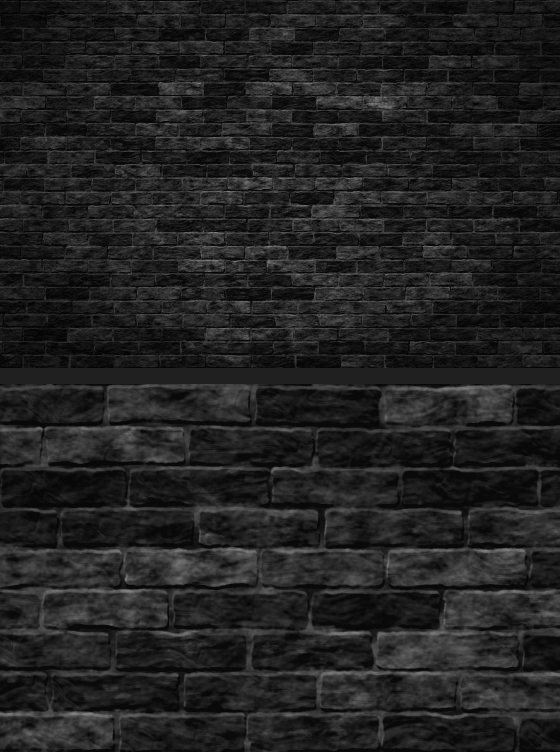
Top: the whole. Bottom: its middle third, enlarged.
This texture is drawn by a WebGL 2 fragment shader. Its source:

```glsl
#version 300 es
precision highp float;
// Dark weathered brick wall in running bond, with worn mortar and a soft vignette.

uniform vec2 u_resolution;
out vec4 outColor;

const float ROWS = 27.0;            // courses down the canvas
const float COLUMNS = 12.4;         // bricks across the canvas
const float ASPECT = 1.524;         // canvas width over height
const float MORTAR_WIDTH = 0.0043;  // in canvas heights, like all lengths below
const float CORNER = 0.0035;
const float EDGE_WEAR = 0.0062;
const float JOINT_JITTER = 0.10;    // in brick widths
const float COURSE_SHIFT = 0.20;    // in brick widths
const float COURSE_WAVE = 0.07;     // in brick heights
const float RELIEF_STEP = 0.0030;
const float RELIEF_LIGHT = 0.135;
const float DARK_BRICK = 0.060;
const float PALE_BRICK = 0.185;
const float MORTAR_TONE = 0.20;
const float GRAIN = 0.75;
const float CENTER_GAIN = 1.20;
const float CORNER_DIM = 0.56;

float hash(vec2 p) {
  return fract(sin(dot(p, vec2(127.1, 311.7))) * 43758.5453);
}

float noise(vec2 p) {
  vec2 i = floor(p), f = fract(p);
  f = f * f * (3.0 - 2.0 * f);
  return mix(mix(hash(i), hash(i + vec2(1, 0)), f.x),
             mix(hash(i + vec2(0, 1)), hash(i + vec2(1, 1)), f.x), f.y);
}

float fbm(vec2 p) {
  float sum = 0.0, gain = 0.5;
  for (int i = 0; i < 4; i++) {
    sum += gain * noise(p);
    p = p * 2.03 + 17.3;
    gain *= 0.55;
  }
  return sum / 1.0094;
}

// Position of the upright joint to the left of brick i
float jointAt(float i, float row) {
  return i + (hash(vec2(i, row + 50.0)) - 0.5) * JOINT_JITTER;
}

// Signed distance to the worn brick outline; also gives the brick's cell
float brickDistance(vec2 p, out vec2 cell) {
  vec2 size = vec2(ASPECT / COLUMNS, 1.0 / ROWS);
  vec2 g = p / size;
  g.y += (noise(vec2(p.x * 6.0, floor(g.y) * 0.3)) - 0.5) * COURSE_WAVE;
  float row = floor(g.y);
  g.x += 0.5 * mod(row + 1.0, 2.0) + (hash(vec2(row, 7.0)) - 0.5) * COURSE_SHIFT;
  float nearest = floor(g.x + 0.5);
  float column = nearest - step(g.x, jointAt(nearest, row));
  cell = vec2(column, row);

  float left = jointAt(column, row), right = jointAt(column + 1.0, row);
  vec2 center = vec2(0.5 * (left + right), row + 0.5);
  vec2 halfSize = 0.5 * vec2(right - left, 1.0) * size - 0.5 * MORTAR_WIDTH;
  vec2 q = abs((g - center) * size) - halfSize + CORNER;
  float d = length(max(q, 0.0)) + min(max(q.x, q.y), 0.0) - CORNER;
  return d + (fbm(p * vec2(60.0, 85.0)) - 0.5) * EDGE_WEAR;
}

float brickMask(float d) {
  float soft = max(0.0011, 0.5 / u_resolution.y);
  return 1.0 - smoothstep(-soft, soft, d);
}

// Height of the wall face: raised bricks with a rough, split surface
float relief(vec2 p) {
  vec2 cell;
  float body = brickMask(brickDistance(p, cell));
  float bend = noise(p * 25.0 + cell * 3.7) * 2.0;
  float rough = fbm(p * vec2(42.0, 95.0) + cell * 9.1 + bend);
  float split = abs(noise(p * vec2(30.0, 100.0) + cell * 4.3 + bend) - 0.5);
  float crack = 1.0 - smoothstep(0.0, 0.10, split);
  return body * (0.3 + 1.4 * rough - 0.22 * crack) + 0.25 * noise(p * 190.0);
}

void main() {
  vec2 uv = gl_FragCoord.xy / u_resolution;
  vec2 p = vec2(uv.x * ASPECT, uv.y);
  vec2 cell;
  float body = brickMask(brickDistance(p, cell));

  // Brick faces: own tone, blotches, grain and scuffs
  float tone = mix(DARK_BRICK, PALE_BRICK, pow(hash(cell + 3.0), 1.25));
  tone += 0.06 * step(0.97, hash(cell + 21.0));
  float blotch = fbm(p * vec2(44.0, 84.0) + cell * 5.3) - 0.5;
  float grain = 0.6 * noise(p * 215.0) + 0.4 * noise(p * 430.0) - 0.5;
  float face = tone * (1.0 + 2.0 * blotch + GRAIN * grain);
  float scuffs = smoothstep(0.56, 0.78, fbm(p * vec2(62.0, 125.0) + cell * 2.9));
  face += 0.10 * scuffs * hash(cell + 11.0);

  // Mortar: pale where it survives, dark where it has fallen out
  float filled = smoothstep(0.30, 0.66, fbm(p * vec2(24.0, 36.0) + 8.0));
  float mortar = MORTAR_TONE * mix(0.3, 1.15, filled) * (1.0 + GRAIN * grain);

  // Light from above catches top edges and shades the gaps below bricks
  float slope = relief(p) - relief(p + vec2(-0.3, 1.0) * RELIEF_STEP);
  float shade = mix(mortar, face, body) + RELIEF_LIGHT * slope;

  // Broad soot stains and darkened corners
  shade = max(shade, 0.03) * (0.82 + 0.40 * fbm(p * 3.2 + 2.0));
  float fromCenter = length((uv - 0.5) * vec2(1.45, 1.35));
  shade *= mix(CENTER_GAIN, CORNER_DIM, smoothstep(0.2, 1.0, fromCenter));
  outColor = vec4(vec3(clamp(shade, 0.02, 0.5)), 1.0);
}
```
